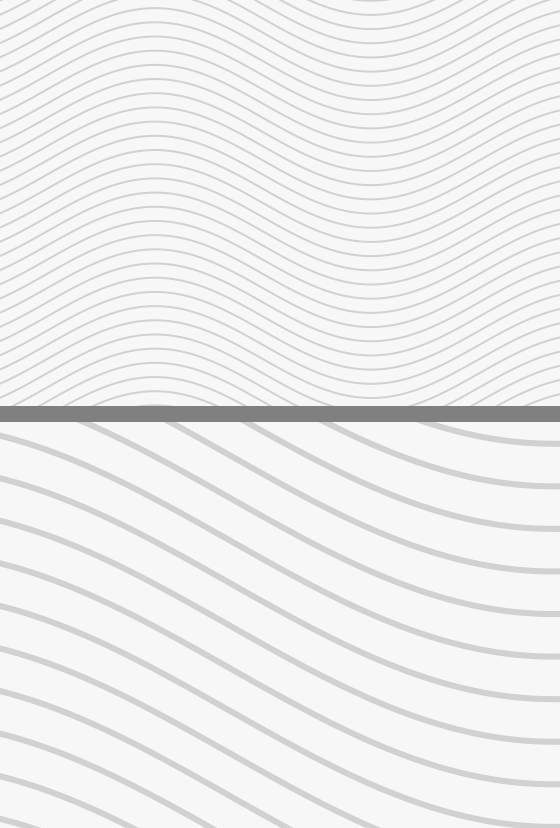
Top: the whole. Bottom: its middle third, enlarged.
A Shadertoy shader for this background:

```glsl
// Thin grey sine waves stacked at an even spacing on a near-white ground.
// Each pixel is shifted by the wave height, folded into one repeat, and the
// vertical gap is divided by the slope so every stroke keeps an even width.

const float TAU = 6.2831853;

// All lengths are fractions of the canvas height.
const float WAVELENGTH = 1.0645;
const float AMPLITUDE  = 0.0957;
const float SPACING    = 0.03495;
const float LINE_WIDTH = 0.0050;
const vec2  CREST      = vec2(0.3817, 0.9800); // a point on top of one wave

const vec3 GROUND_COLOR = vec3(0.97);
const vec3 LINE_COLOR   = vec3(0.82);

// Distance from p to the nearest wave centre line.
float waveDistance(vec2 p) {
    float frequency = TAU / WAVELENGTH;
    float phase = (p.x - CREST.x) * frequency;
    float height = CREST.y + AMPLITUDE * (cos(phase) - 1.0);
    float slope = -AMPLITUDE * frequency * sin(phase);

    // Fold the vertical offset into a single repeat centred on a line.
    float row = (p.y - height) / SPACING;
    float gap = abs(fract(row + 0.5) - 0.5) * SPACING;
    return gap / sqrt(1.0 + slope * slope);
}

void mainImage(out vec4 fragColor, in vec2 fragCoord) {
    vec2 p = fragCoord / iResolution.y;
    float pixel = 1.0 / iResolution.y;

    // Stroke coverage with a one-pixel soft edge.
    float edge = 0.5 * LINE_WIDTH - waveDistance(p);
    float coverage = clamp(edge / pixel + 0.5, 0.0, 1.0);

    fragColor = vec4(mix(GROUND_COLOR, LINE_COLOR, coverage), 1.0);
}
```
